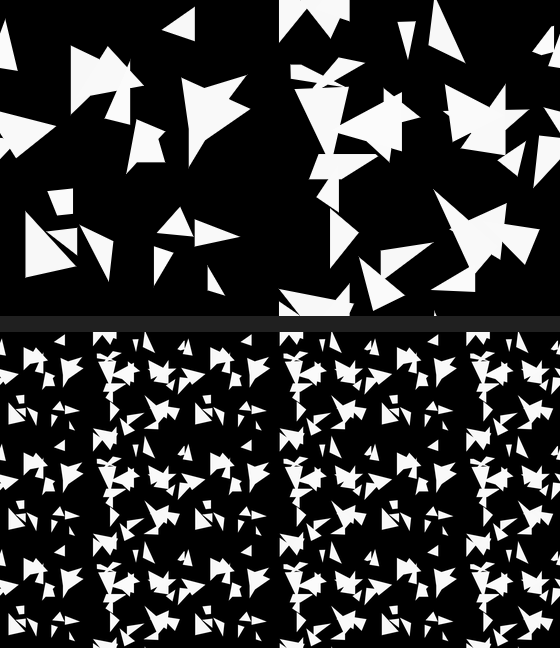
Top, the tile; bottom, the same tile 3 across and 3 down.
Reproduce this background procedurally as a WebGL 2 fragment shader.

```glsl
#version 300 es
precision highp float;
// Scattered white triangles with crisp edges on black, thicker around one spot.
// A jittered grid seeds them; each is the intersection of three half planes,
// measured by its wrapped offset from the pixel so that the canvas tiles.

uniform vec2 u_resolution;
out vec4 fragColor;

const float TAU = 6.2831853;
const ivec2 GRID = ivec2(9, 5);             // triangles across and up
const float SEED = 17.0;
const float JITTER = 1.3;                   // scatter, in grid cells
const vec2 CLUSTER = vec2(0.66, 0.64);      // densest spot, share of canvas
const vec2 PULL = vec2(0.28, 0.34);         // strength of the crowding
const vec2 RADIUS = vec2(0.07, 0.20);       // smallest and largest, in heights
const float SHORTEST_ARM = 0.55;            // shortest corner, in radii
const float SKEW = 0.75;                    // corner angle deviation, radians
const float UPRIGHT_SHARE = 0.4;            // triangles with a vertical side
const float SLAB_SHARE = 0.07;              // triangles cut flat
const float SLAB_HALF = 0.04;               // half height of a cut triangle
const vec2 WHITE = vec2(0.972, 0.984);      // range of the fill
const vec3 BLACK = vec3(0.0);

// Three random values from one number, without sine
vec3 hash3(float n) {
  vec3 p = fract(vec3(n) * vec3(0.1031, 0.1030, 0.0973));
  p += dot(p, p.yzx + 33.33);
  return fract((p.xxy + p.yzz) * p.zyx);
}

float cross2(vec2 a, vec2 b) {
  return a.x * b.y - a.y * b.x;
}

// Signed distance to the line a-b, positive on its right
float sideDistance(vec2 p, vec2 a, vec2 b) {
  return -cross2(normalize(b - a), p - a);
}

float triangleDistance(vec2 p, vec2 a, vec2 b, vec2 c) {
  float winding = cross2(b - a, c - a) < 0.0 ? -1.0 : 1.0;
  vec3 sides = winding * vec3(sideDistance(p, a, b),
                              sideDistance(p, b, c),
                              sideDistance(p, c, a));
  return max(sides.x, max(sides.y, sides.z));
}

// Random triangle around the origin
float shardDistance(vec2 p, float id) {
  vec3 form = hash3(id + 101.3);
  vec3 arms = mix(vec3(SHORTEST_ARM), vec3(1.0), hash3(id + 211.7));
  vec3 angles = TAU * (form.x + vec3(0.0, 1.0, 2.0) / 3.0)
              + SKEW * (2.0 * hash3(id + 307.1) - 1.0);
  arms *= mix(RADIUS.x, RADIUS.y, form.y);
  vec2 a = arms.x * vec2(cos(angles.x), sin(angles.x));
  vec2 b = arms.y * vec2(cos(angles.y), sin(angles.y));
  vec2 c = arms.z * vec2(cos(angles.z), sin(angles.z));

  // Turn the space so that side a-b stands upright, facing left or right
  vec3 choice = hash3(id + 401.9);
  if (choice.x < UPRIGHT_SHARE) {
    vec2 up = normalize(b - a) * (choice.y < 0.5 ? -1.0 : 1.0);
    p = vec2(up.y * p.x + up.x * p.y, up.y * p.y - up.x * p.x);
  }
  float d = triangleDistance(p, a, b, c);
  return choice.z < SLAB_SHARE ? max(d, abs(p.y) - SLAB_HALF) : d;
}

// Centre of a triangle as a share of the canvas, drawn towards the cluster
vec2 shardCentre(vec2 cell, float id) {
  vec2 spot = (cell + 0.5 + JITTER * (hash3(id).xy - 0.5)) / vec2(GRID);
  return spot + PULL * sin(TAU * (CLUSTER - spot)) / TAU;
}

void main() {
  vec2 size = vec2(u_resolution.x / u_resolution.y, 1.0);
  vec2 p = gl_FragCoord.xy / u_resolution.y;
  float pixel = 1.0 / u_resolution.y;

  float light = 0.0;
  for (int y = 0; y < GRID.y; y++) {
    for (int x = 0; x < GRID.x; x++) {
      float id = SEED + float(y * GRID.x + x);
      vec2 offset = p - size * shardCentre(vec2(x, y), id);
      offset -= size * round(offset / size);  // wrap at the canvas edges
      float cover = clamp(0.5 - shardDistance(offset, id) / pixel, 0.0, 1.0);
      light = max(light, cover * mix(WHITE.x, WHITE.y, hash3(id).z));
    }
  }
  fragColor = vec4(mix(BLACK, vec3(1.0), light), 1.0);
}
```
